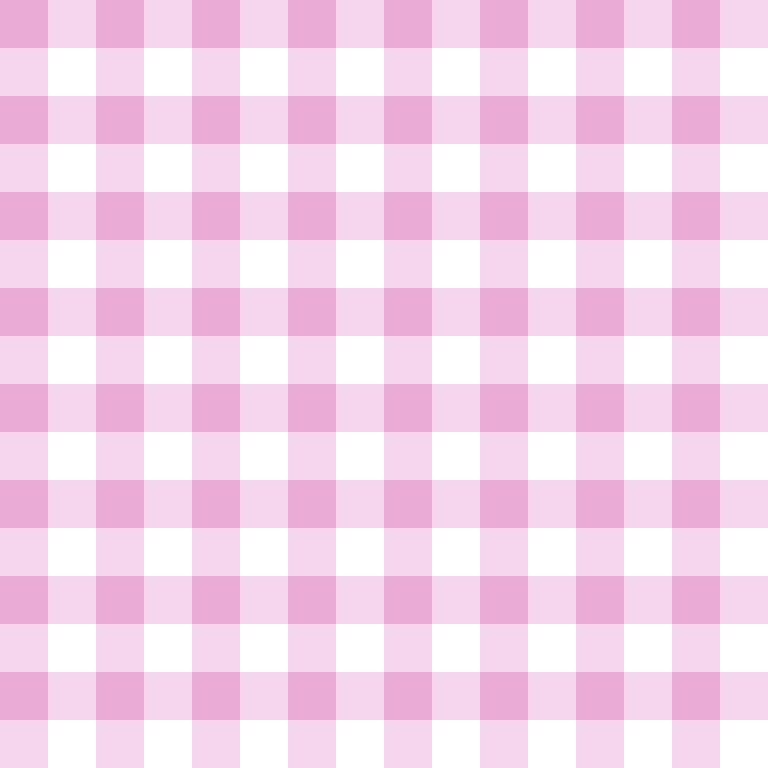
Write a Shadertoy shader that draws this pattern.

```glsl
// Pink gingham: evenly spaced vertical and horizontal bands over white cloth.
// Each band is a repeated 1D distance function; cells take the light tint
// under one band and the deep tint where two bands cross.

#define REPEATS 8.0
#define BAND_WIDTH 0.5
#define CLOTH_WHITE vec3(1.0, 1.0, 1.0)
#define SINGLE_PINK vec3(0.965, 0.835, 0.937)
#define CROSSED_PINK vec3(0.918, 0.671, 0.839)

// Coverage of a band that starts at each whole number, smoothed over one pixel.
vec2 bandCoverage(vec2 p, vec2 pixelSize) {
    vec2 fromCentre = abs(fract(p - 0.5 * BAND_WIDTH + 0.5) - 0.5);
    vec2 inside = 0.5 * BAND_WIDTH - fromCentre;
    return clamp(inside / pixelSize + 0.5, 0.0, 1.0);
}

void mainImage(out vec4 fragColor, in vec2 fragCoord) {
    // Tile units, counted from the top left so a crossing fills that corner
    vec2 uv = fragCoord / iResolution.xy;
    vec2 tile = REPEATS * vec2(uv.x, 1.0 - uv.y);
    vec2 band = bandCoverage(tile, REPEATS / iResolution.xy);

    // Weave: cloth, single band, crossing
    vec3 openRow = mix(CLOTH_WHITE, SINGLE_PINK, band.x);
    vec3 bandRow = mix(SINGLE_PINK, CROSSED_PINK, band.x);
    fragColor = vec4(mix(openRow, bandRow, band.y), 1.0);
}
```
